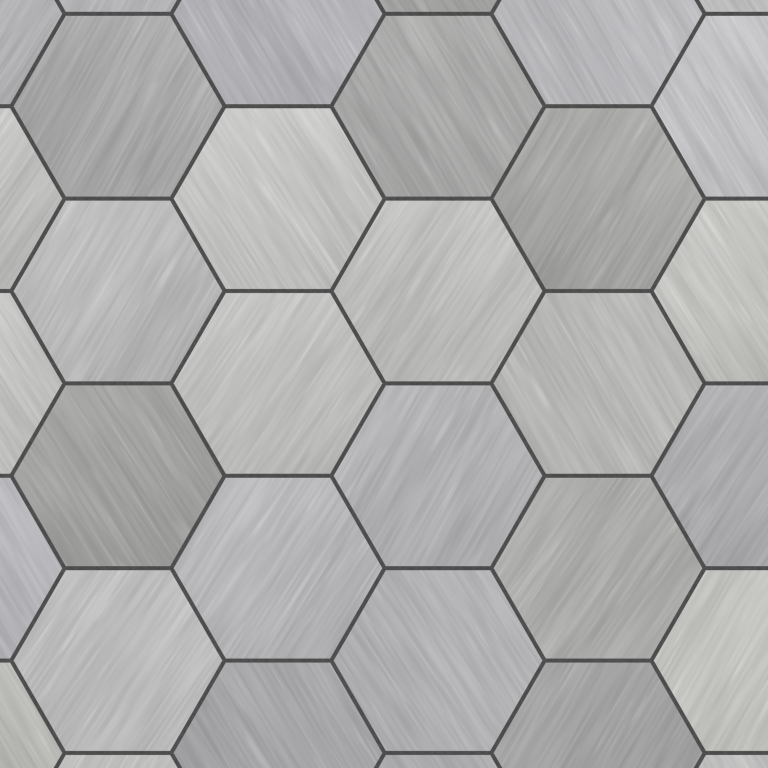
A Shadertoy shader for this pattern:

```glsl
// Flat-topped hexagonal tiles of brushed grey metal with thin dark joints.
// The nearest centre of two interleaved grids gives each tile; hashes of its
// index set tone, tint, shading and brush angle, and stretched noise the grain.

const float TILE_HEIGHT   = 0.2406;               // across flats, canvas units
const vec2  TILE_ORIGIN   = vec2(0.1536, 0.6211); // centre of one tile
const float JOINT_WIDTH   = 0.0052;
const vec3  JOINT_COLOR   = vec3(0.305);
const float TONE_LIGHT    = 0.76;
const float TONE_DARK     = 0.62;
const vec3  COOL_TINT     = vec3(-0.005, -0.004, 0.012);
const float SHADE_RAMP    = 0.07;                 // tone change across a tile
const float BRUSH_ANGLE   = 1.01;                 // radians, leaning either way
const float BRUSH_JITTER  = 0.12;
const vec2  GRAIN_SCALE   = vec2(5.0, 42.0);      // along and across the brush
const float GRAIN_DEPTH   = 0.028;
const float SCRATCH_DEPTH = 0.035;
const vec2  HEX_STEP      = vec2(1.7320508, 1.0); // grid step in tile heights

// Integer hash of a cell, from 0 to 1
float hash(ivec2 cell, uint salt) {
    uint h = uint(cell.x) * 1597334677u ^ uint(cell.y) * 3812015801u ^ salt * 2654435769u;
    h = (h ^ (h >> 16)) * 2146121005u;
    h = (h ^ (h >> 15)) * 2221713035u;
    h ^= h >> 16;
    return float(h >> 8) / 16777216.0;
}

float valueNoise(vec2 p, uint salt) {
    ivec2 cell = ivec2(floor(p));
    vec2 f = fract(p);
    f = f * f * (3.0 - 2.0 * f);
    float low  = mix(hash(cell, salt), hash(cell + ivec2(1, 0), salt), f.x);
    float high = mix(hash(cell + ivec2(0, 1), salt), hash(cell + ivec2(1, 1), salt), f.x);
    return mix(low, high, f.y);
}

// Offset from the nearest tile centre, and that tile's index
vec2 hexCell(vec2 p, out ivec2 id) {
    vec2 g = p / HEX_STEP;
    vec2 centerA = floor(g + 0.5) * HEX_STEP;
    vec2 centerB = (floor(g) + 0.5) * HEX_STEP;
    vec2 a = p - centerA;
    vec2 b = p - centerB;
    bool useA = dot(a, a) < dot(b, b);
    id = ivec2(round(2.0 * (useA ? centerA : centerB) / HEX_STEP));
    return useA ? a : b;
}

// Distance from a point inside the hexagon to its edge, in tile heights
float hexEdge(vec2 p) {
    p = abs(p);
    return 0.5 - max(p.y, dot(p, vec2(0.8660254, 0.5)));
}

// Brushed grain: octaves of noise drawn out along x, plus sparse bright scratches
float brushedGrain(vec2 p) {
    float grain = 0.0;
    vec2 scale = GRAIN_SCALE;
    float depth = GRAIN_DEPTH;
    for (uint i = 0u; i < 3u; i++) {
        grain += depth * (valueNoise(p * scale, i) - 0.5);
        scale *= vec2(1.9, 2.7);
        depth *= 1.4;
    }
    float scratch = valueNoise(p * vec2(16.0, 240.0), 7u);
    return grain + SCRATCH_DEPTH * smoothstep(0.75, 1.0, scratch);
}

vec3 tileColor(vec2 uv, vec2 local, ivec2 id) {
    // Overall tone, weighted towards the lighter greys
    float tone = mix(TONE_LIGHT, TONE_DARK, pow(hash(id, 11u), 1.5));

    // Gentle ramp, mostly darker towards the bottom
    vec2 rampDir = vec2(hash(id, 12u) - 0.5, 0.15 + 0.7 * hash(id, 13u));
    tone += SHADE_RAMP * dot(local, rampDir);

    // Brush direction, leaning left or right
    float lean = hash(id, 14u) < 0.5 ? -1.0 : 1.0;
    float angle = lean * (BRUSH_ANGLE + BRUSH_JITTER * (hash(id, 15u) - 0.5));
    vec2 along = vec2(cos(angle), sin(angle));
    vec2 brushed = vec2(dot(uv, along), dot(uv, vec2(-along.y, along.x)));
    brushed += 8.0 * vec2(hash(id, 16u), hash(id, 17u));
    tone += brushedGrain(brushed);

    return tone + COOL_TINT * mix(-0.8, 1.0, hash(id, 18u));
}

void mainImage(out vec4 fragColor, in vec2 fragCoord) {
    vec2 uv = fragCoord / iResolution.y;
    float pixel = 1.0 / iResolution.y;

    ivec2 id;
    vec2 local = hexCell((uv - TILE_ORIGIN) / TILE_HEIGHT, id);
    float edge = hexEdge(local) * TILE_HEIGHT;

    // Joints carry a faint speckle
    vec3 joint = JOINT_COLOR + 0.04 * (valueNoise(uv * 300.0, 21u) - 0.5);
    float onTile = smoothstep(-0.75 * pixel, 0.75 * pixel, edge - 0.5 * JOINT_WIDTH);

    fragColor = vec4(mix(joint, tileColor(uv, local, id), onTile), 1.0);
}
```
